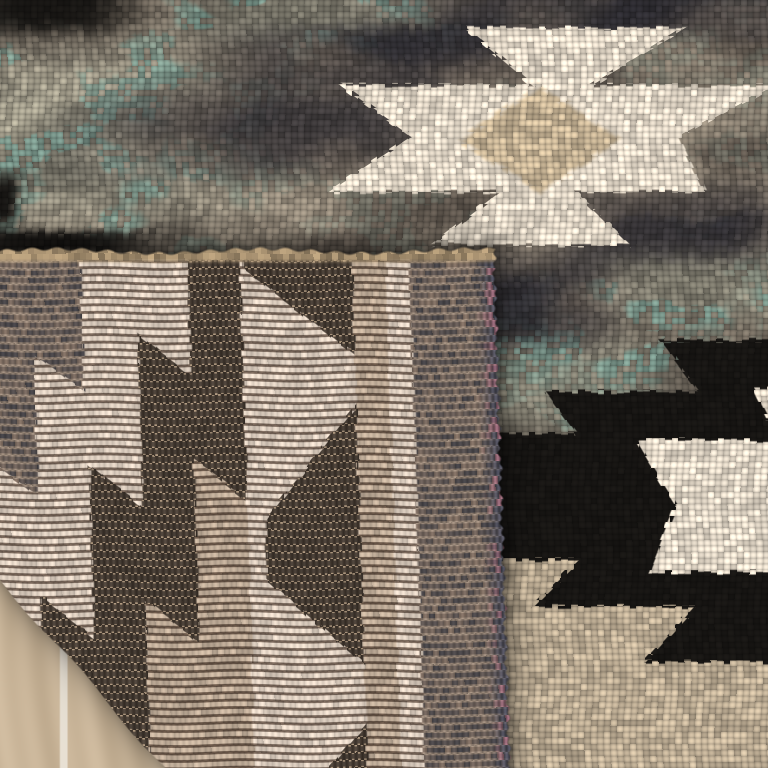
Write a WebGL 1 fragment shader that draws this texture.

```glsl
precision highp float;
// A patterned woven rug with one corner folded over to show its flat back, on a plank floor.
uniform vec2 u_resolution;

float hash(vec2 c) {
  return fract(sin(dot(c, vec2(127.1, 311.7))) * 4375.85);
}

// Soft cellular noise: cell values blended by distance
float blotch(vec2 p) {
  vec2 cell = floor(p);
  float sum = 0., total = 0.;
  for (int j = -1; j <= 1; j++)
    for (int i = -1; i <= 1; i++) {
      vec2 c = cell + vec2(i, j);
      vec2 d = c + vec2(hash(c), hash(c + 17.)) - p;
      float weight = exp(-5. * dot(d, d));
      sum += weight * hash(c + 41.);
      total += weight;
    }
  return sum / total;
}

float band(float x, float a, float b) {
  return smoothstep(a - .0015, a + .0015, x) * (1. - smoothstep(b - .0015, b + .0015, x));
}

// Trapezoid from lo to hi; left and right hold the edges at lo and hi
float trap(vec2 p, float lo, float hi, vec2 left, vec2 right) {
  float t = (p.y - lo) / (hi - lo);
  return band(p.y, lo, hi) * band(p.x, mix(left.x, left.y, t), mix(right.x, right.y, t));
}

float drift(vec2 p, float x, float y, float w, float h) {
  vec2 d = (p - vec2(x, y)) / vec2(w, h);
  return exp(-dot(d * d, d * d));
}

vec3 pileSide(vec2 p) {
  vec2 grid = p * vec2(118, 128);
  grid.x += .25 * sin(p.y * 40.);
  vec2 knot = floor(grid), f = fract(grid) - .5, right = vec2(1.1);
  float grain = hash(knot);
  vec2 q = p + (vec2(grain, hash(knot + 9.)) - .5) * .007;

  // Mottled ground with dark and teal drifts
  float streak = blotch(q * vec2(11, 24));
  float dark = drift(q, .81, .99, .28, .04) + drift(q, .53, .925, .22, .04)
    + drift(q, .36, .83, .22, .06) + drift(q, .88, .71, .14, .05) + drift(q, .7, .61, .1, .06);
  float teal = drift(q, .1, .82, .2, .12) + drift(q, .93, .63, .16, .05)
    + drift(q, .74, .5, .14, .07) + drift(q, .4, .98, .16, .04);
  vec3 col = mix(vec3(.33, .3, .27), vec3(.57, .53, .47), streak);
  col = mix(col, mix(vec3(.4, .39, .35), vec3(.63, .61, .54), streak), min(teal, 1.));
  float tint = smoothstep(.45, .7, blotch(q * vec2(17, 30) + 50.)) * step(.35, hash(knot + 3.));
  col = mix(col, vec3(.43, .57, .53), tint * min(.15 + teal, .75));
  col = mix(col, mix(vec3(.13, .13, .16), vec3(.31, .28, .26), streak), min(dark, 1.) * .85);

  // Sandy field and black stepped block
  col = mix(col, vec3(.69, .63, .54), 1. - smoothstep(.29, .294, q.y));
  float ink = drift(q, .06, .99, .11, .035) + drift(q, .07, .685, .12, .015)
    + drift(q, 0., .74, .025, .035)
    + trap(q, .49, .557, vec2(.91, .86), right)
    + trap(q, .435, .49, vec2(.75, .71), right)
    + trap(q, .271, .435, vec2(.6), right)
    + trap(q, .21, .271, vec2(.693, .755), right)
    + trap(q, .138, .21, vec2(.84, .905), right);
  col = mix(col, vec3(.085, .078, .07), min(ink, 1.));

  // Cream stepped motifs and sandy diamond
  float cream = trap(q, .889, .964, vec2(.695, .605), vec2(.77, .892))
    + trap(q, .822, .889, vec2(.536, .443), vec2(.885, 1.01))
    + trap(q, .75, .822, vec2(.427, .536), vec2(.918, .885))
    + trap(q, .681, .75, vec2(.562, .651), vec2(.82, .749))
    + trap(q, .342, .427, vec2(.88, .828), right)
    + trap(q, .255, .342, vec2(.845, .88), right)
    + trap(q, .455, .495, vec2(1, .98), right);
  col = mix(col, vec3(.83, .79, .73), min(cream, 1.));
  vec2 d = abs(q - vec2(.703, .818)) / vec2(.107, .072);
  col = mix(col, vec3(.72, .65, .54), 1. - smoothstep(.9, 1.05, d.x + d.y));

  // Knotted pile
  return col * (.87 + .32 * grain) * (1.12 - .75 * dot(f, f));
}

vec3 backSide(vec2 s) {
  vec2 grid = vec2(s.x * 125., s.y * 103. + .12 * sin(s.x * 37.));
  grid.x += .5 * mod(floor(grid.y), 2.);
  vec2 stitch = floor(grid), top = vec2(.7);
  float grain = hash(stitch);
  vec2 q = s + (vec2(grain, hash(stitch + 5.)) - .5) * .005;

  // Stepped teeth, corner triangles and half hexagon
  float dark = trap(q.yx, .316, .458, vec2(.651, .538), top)
    + trap(q.yx, .335, .458, vec2(.245, .134), vec2(.323, .473))
    + trap(q.yx, .41, .458, vec2(-.1), vec2(0, .056));
  for (int i = 0; i < 4; i++) {
    float k = float(i), x = .04 + .068 * k;
    vec2 slant = vec2(0, -.055) + .17 * k;
    dark += trap(q.yx, x, x + .068, slant + .015 * k - .151, slant + .225);
  }
  float gray = trap(q.yx, -.1, .04, vec2(.46, .355), top)
    + trap(q.yx, .04, .104, vec2(.538, .492), top) + band(q.x, .533, .7);
  float beige = band(q.x, .176, .312) * step(q.y, .45) + band(q.x, .458, .502);

  // Raised threads and the gaps between them
  vec2 wave = .5 - .5 * cos(grid * 6.2832);
  float lit = smoothstep(.05, .6, wave.y), bead = wave.x;
  vec3 col = mix(vec3(.47, .4, .35), vec3(.91, .85, .79), lit) * (.9 + .1 * bead);
  col *= mix(vec3(1), vec3(.87, .84, .8), beige);
  vec3 mauve = mix(vec3(.33, .32, .34), vec3(.5, .43, .38), grain);
  col = mix(col, mix(vec3(.62, .55, .49), mauve, lit) * (.8 + .2 * bead), min(gray, 1.));
  vec3 brown = mix(vec3(.22, .185, .155), vec3(.31, .27, .235), lit * bead);
  brown = mix(brown, vec3(.64, .56, .47), (1. - lit) * smoothstep(.35, .9, bead));
  col = mix(col, brown, min(dark, 1.)) * (.88 + .22 * grain);

  // Coloured overcast edge and tan hem
  vec3 fray = mix(vec3(.27, .28, .35), vec3(.57, .37, .45), step(.7, hash(stitch + 31.)));
  col = mix(col, fray * (.7 + .5 * bead), smoothstep(.615, .645, q.x) * .8);
  return mix(col, vec3(.67, .58, .45) * (.75 + .4 * grain), smoothstep(.655, .664, s.y));
}

void main() {
  vec2 p = gl_FragCoord.xy / u_resolution;
  vec2 s = vec2(p.x - (.672 - p.y) * .03, p.y);
  float hem = .673 + .003 * sin(p.x * 23.) + .002 * sin(p.x * 190.);
  float cut = p.y - .245 + 1.14 * p.x + .004 * sin(p.x * 45.);

  // Plank floor with a pale seam
  float wood = sin(p.x * 160. + 3. * sin(p.y * 9.)) + sin(p.x * 67. + p.y * 14.);
  vec3 plank = mix(vec3(.79, .71, .6) + .018 * wood, vec3(.91, .88, .83), band(p.x, .078, .088));
  plank *= 1. - .3 * exp(min(cut, 0.) * 40.);

  // Pile shaded beside the fold, then the folded back
  float beside = max(s.x - .643 + .003 * sin(p.y * 310.) * sin(p.y * 173.), p.y - hem);
  vec3 col = pileSide(p) * (1. - .5 * exp(-max(beside, 0.) * 75.));
  vec3 turned = mix(plank, backSide(s), smoothstep(-.002, .002, cut));
  gl_FragColor = vec4(mix(turned, col, smoothstep(-.002, .002, beside)), 1);
}
```
